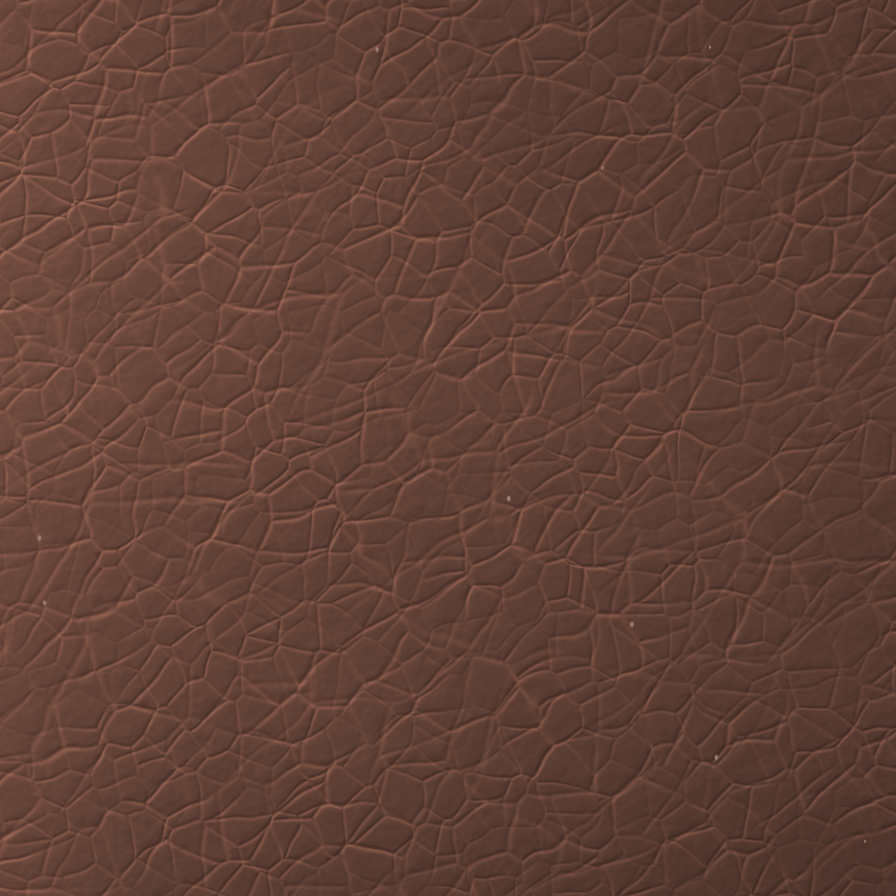
This texture is drawn by a Shadertoy shader. Its source:

```glsl
// Brown grained leather under raking light from the upper left.
// Three warped Voronoi crease networks and fine noise form a height field;
// its slope towards the light shades a smoothly falling base tone.

const vec3  LEATHER_TINT  = vec3(1.0, 0.668, 0.558);
const vec3  SCUFF_TINT    = vec3(1.0, 0.90, 0.84);  // warmer crease floors
const vec3  SPECK_COLOR   = vec3(0.66, 0.56, 0.49);
const vec2  LIGHT_DIR     = vec2(-0.55, 0.835);
const float GRAIN_ANGLE   = 0.62;    // direction of the long creases
const float TONE_LEFT     = 0.440;
const float TONE_FALL     = 0.092;   // darkening from left to right
const float TONE_BOW      = 0.12;    // darkening away from the bright band
const float BAND_HEIGHT   = 0.60;
const float MAIN_SCALE    = 18.5;    // cells per canvas height
const float FINE_SCALE    = 24.0;
const float LONG_SCALE    = 10.0;
const float MAIN_DEPTH    = 0.00088;
const float FINE_DEPTH    = 0.00062;
const float LONG_DEPTH    = 0.00060;
const float CREASE_WIDTH  = 0.0026;
const float PUFF_HEIGHT   = 0.0005;  // doming of the cells
const float WRINKLE       = 0.00055;
const float PORES         = 0.00026;
const float SLOPE_STEP    = 0.0010;
const float RELIEF        = 0.80;
const float CREASE_GLOW   = 120.0;   // scuffed, paler crease floors
const float SPECK_GRID    = 8.0;
const float SPECK_CHANCE  = 0.18;

// Integer hash: lattice point to two values in 0..1
vec2 hash2(vec2 cell) {
    uvec2 v = uvec2(ivec2(cell) + 4096);
    v = v * 1664525u + 1013904223u;
    v.x += v.y * 1664525u;
    v.y += v.x * 1664525u;
    v ^= v >> 16u;
    v.x += v.y * 1664525u;
    v.y += v.x * 1664525u;
    v ^= v >> 16u;
    return vec2(v & 65535u) / 65535.0;
}

// Smooth value noise, two channels
vec2 noise2(vec2 p) {
    vec2 i = floor(p), f = fract(p);
    f = f * f * (3.0 - 2.0 * f);
    return mix(mix(hash2(i), hash2(i + vec2(1, 0)), f.x),
               mix(hash2(i + vec2(0, 1)), hash2(i + vec2(1, 1)), f.x), f.y);
}

// Distance to the nearest Voronoi border, in cell units
float borderDistance(vec2 p) {
    vec2 i = floor(p), f = fract(p), nearCell = vec2(0), nearPoint = vec2(0);
    float nearest = 8.0;
    for (int y = -1; y <= 1; y++)
    for (int x = -1; x <= 1; x++) {
        vec2 c = vec2(x, y);
        vec2 r = c + hash2(i + c) - f;
        float d = dot(r, r);
        if (d < nearest) { nearest = d; nearCell = c; nearPoint = r; }
    }
    float border = 8.0;
    for (int y = -2; y <= 2; y++)
    for (int x = -2; x <= 2; x++) {
        vec2 c = nearCell + vec2(x, y);
        vec2 r = c + hash2(i + c) - f;
        vec2 across = r - nearPoint;
        if (dot(across, across) > 1e-5)
            border = min(border, dot(0.5 * (r + nearPoint), normalize(across)));
    }
    return border;
}

float groove(float dist, float width) {
    return exp(-dist * dist / (width * width));
}

// x: surface height, y: crease depth only
vec2 leather(vec2 p) {
    vec2 warped = p + 0.015 * (noise2(p * 15.0) - 0.5) + 0.006 * (noise2(p * 42.0) - 0.5);
    float c = cos(GRAIN_ANGLE), s = sin(GRAIN_ANGLE);
    vec2 q = mat2(c, -s, s, c) * warped;

    float mainDist = borderDistance(q * vec2(0.88, 1.1) * MAIN_SCALE);
    float fineDist = borderDistance(q.yx * FINE_SCALE + 57.3);
    float longDist = borderDistance(q * vec2(0.6, 1.2) * LONG_SCALE + 23.7);
    vec2 wear = smoothstep(0.15, 0.85, noise2(p * 17.0 + 31.0));

    float crease = MAIN_DEPTH * mix(0.35, 1.2, wear.x) * groove(mainDist / MAIN_SCALE, CREASE_WIDTH)
                 + FINE_DEPTH * mix(0.2, 1.3, wear.y) * groove(fineDist / FINE_SCALE, CREASE_WIDTH * 0.8)
                 + LONG_DEPTH * mix(1.3, 0.1, wear.y) * groove(longDist / LONG_SCALE, CREASE_WIDTH * 1.15);
    float puff = PUFF_HEIGHT * (2.0 - exp(-6.0 * mainDist) - exp(-6.0 * fineDist));
    float grain = WRINKLE * noise2(q * vec2(60.0, 85.0)).x + PORES * noise2(p * 190.0).y;
    return vec2(puff + grain - crease, crease);
}

// Sparse pale dust, one candidate per grid square
float dust(vec2 p) {
    vec2 cell = floor(p * SPECK_GRID);
    vec2 pick = hash2(cell + 311.0);
    vec2 center = (cell + 0.15 + 0.7 * hash2(cell + 97.0)) / SPECK_GRID;
    float radius = mix(0.0012, 0.0030, pick.y);
    float shape = length((p - center) * vec2(1.25, 0.85));
    return step(pick.x, SPECK_CHANCE) * (1.0 - smoothstep(0.4 * radius, 1.3 * radius, shape));
}

void mainImage(out vec4 fragColor, in vec2 fragCoord) {
    vec2 p = fragCoord / iResolution.y;
    vec2 uv = fragCoord / iResolution.xy;

    // Relief from the slope along the light
    vec2 toLight = leather(p + SLOPE_STEP * LIGHT_DIR);
    vec2 away = leather(p - SLOPE_STEP * LIGHT_DIR);
    float slope = (toLight.x - away.x) / (2.0 * SLOPE_STEP);
    float glow = CREASE_GLOW * 0.5 * (toLight.y + away.y);

    // Broad illumination and dye variation
    float tone = TONE_LEFT - TONE_FALL * pow(uv.x, 0.7) - TONE_BOW * pow(abs(uv.y - BAND_HEIGHT), 2.0);
    tone *= 0.97 + 0.05 * noise2(p * 5.0 + 11.0).x;
    float relief = clamp(1.0 - RELIEF * slope, 0.74, 1.35);

    vec3 color = tone * LEATHER_TINT * (relief + glow * SCUFF_TINT);
    color = mix(color, SPECK_COLOR, 0.8 * dust(p));
    fragColor = vec4(color, 1.0);
}
```
